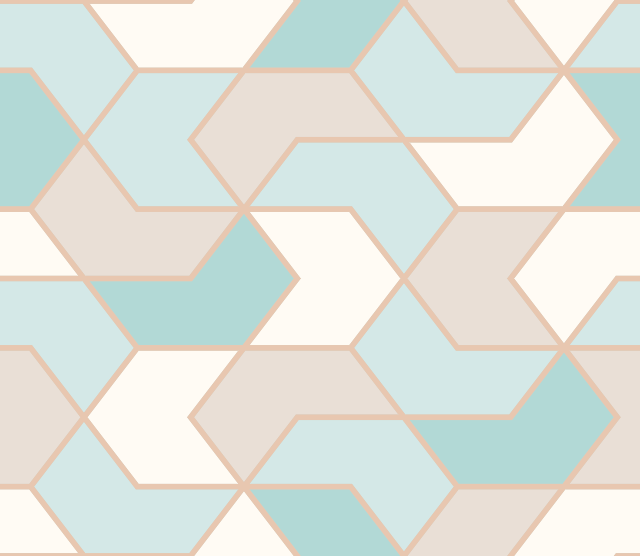
Reproduce this pattern procedurally as a WebGL 1 fragment shader.

```glsl
precision highp float;
// Interlocking chevrons in pastel fills with tan outlines, on a flattened triangular grid.
// Six chevrons turn about each hub; each is a set of signed line distances, so that
// its corners stay mitred. One unit is a grid edge, six of which span the canvas.

uniform vec2 u_resolution;

const float ROW = 0.6504; // height of one grid row

// t holds the grid coordinates a, b and a + b; s the spacing of their lines.
float chevron(vec3 t, vec3 s) {
  float ends = min(t.x, 2.0 - t.x) * s.x;
  float outer = min((1.0 - t.y) * s.y, (2.0 - t.z) * s.z);
  float inner = max(t.y * s.y, (t.z - 1.0) * s.z);
  return min(ends, min(outer, inner));
}

// Six decimal digits, lowest first: the fills clockwise around a hub.
float hubFills(float row) {
  float r = mod(row, 8.0);
  if (r < 2.0) return 120230.0;
  if (r < 4.0) return 210310.0;
  if (r < 6.0) return 101320.0;
  return 210230.0;
}

vec3 fillColor(float id) {
  if (id < 0.5) return vec3(0.83, 0.91, 0.905);
  if (id < 1.5) return vec3(0.915, 0.875, 0.84);
  if (id < 2.5) return vec3(1.0, 0.985, 0.957);
  return vec3(0.70, 0.85, 0.84);
}

void main() {
  float px = 6.0 / u_resolution.x;
  vec2 p = gl_FragCoord.xy * px;
  p = vec2(p.x - 2.287, p.y / ROW);
  float slant = ROW / length(vec2(0.5, ROW));

  float edge = 0.0;
  float fill = 0.0;

  // Only the two neighbouring hub columns can reach this point.
  for (int i = 0; i < 2; i++) {
    float column = floor(p.x / 3.0) + float(i);
    float row = 5.0 - 2.0 * column;
    row += 4.0 * floor((p.y - row) / 4.0 + 0.5);

    float b = p.y - row;
    float a = p.x - 3.0 * column - 0.5 * b;
    vec3 t = vec3(a, b, a + b);
    vec3 spacing = vec3(slant, ROW, slant);
    float fills = hubFills(row);

    for (int k = 0; k < 6; k++) {
      float rest = floor((fills + 0.5) / 10.0);
      float d = chevron(t, spacing);
      if (d > edge) {
        edge = d;
        fill = fills - 10.0 * rest;
      }
      fills = rest;
      // Turn by a sixth.
      t = vec3(-t.y, t.z, t.x);
      spacing = spacing.yzx;
    }
  }

  // Outline with a hairline darker rim against the fill.
  float d = edge - 0.0245;
  vec3 color = mix(vec3(0.91, 0.78, 0.69), vec3(0.84, 0.81, 0.75),
                   0.7 * smoothstep(-0.5 * px, 0.5 * px, d));
  color = mix(color, fillColor(fill), smoothstep(-0.5 * px, 0.5 * px, d - 0.003));
  gl_FragColor = vec4(color, 1.0);
}
```
